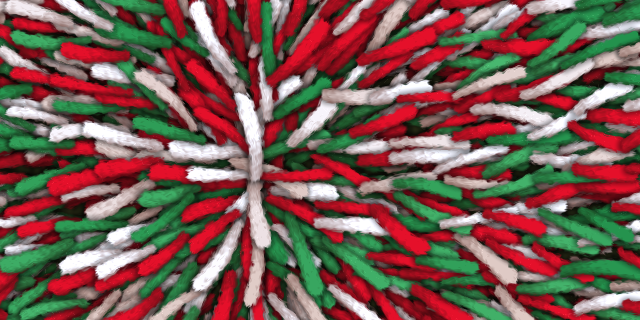
Give the GLSL for this texture, as a Shadertoy shader.

```glsl
#define LAYERS 7
#define CELL 0.135
#define HALF_LENGTH 0.118
#define RADIUS 0.025
#define FUZZ 0.011
#define BEND 2.2
#define CENTRE vec2(0.86, 0.53)
#define SPREAD vec2(1.5, 1.0)
#define SHADOW 0.5
#define GAP_COLOUR vec3(0.13, 0.14, 0.07)

vec4 hash4(vec2 p) {
    vec4 q = fract(p.xyxy * vec4(0.1031, 0.1030, 0.0973, 0.1099));
    q += dot(q, q.wzxy + 33.33);
    return fract((q.xxyz + q.yzzw) * q.zywx);
}

float noise(vec2 p) {
    vec2 i = floor(p), f = fract(p);
    f = f * f * (3.0 - 2.0 * f);
    float low = mix(hash4(i).x, hash4(i + vec2(1, 0)).x, f.x);
    float high = mix(hash4(i + vec2(0, 1)).x, hash4(i + vec2(1, 1)).x, f.x);
    return mix(low, high, f.y);
}

// Each yarn runs from a shaded tone to a lit tone
vec3 yarnColour(float pick, float tint, float light) {
    vec3 shade = vec3(0.31, 0.05, 0.06), lit = vec3(0.82, 0.06, 0.15);
    if (pick < 0.33) {
        shade = vec3(0.09, 0.18, 0.07);
        lit = mix(vec3(0.13, 0.52, 0.27), vec3(0.27, 0.66, 0.40), tint);
    } else if (pick < 0.67) {
        shade = vec3(0.46, 0.31, 0.28);
        lit = mix(vec3(0.82, 0.73, 0.71), vec3(0.94, 0.93, 0.97), smoothstep(0.1, 0.5, tint));
    }
    return mix(shade, lit, clamp(light, 0.0, 1.15));
}

// Lays one strand, pointing away from the centre, over the colour below
void layStrand(inout vec3 colour, vec2 p, vec2 cell, float depth, float seed) {
    vec4 shape = hash4(cell + seed);
    vec4 look = hash4(cell + seed + 71.7);
    vec2 root = (cell + 0.25 + 0.5 * shape.xy) * CELL;
    vec2 away = (root - CENTRE) * SPREAD;
    float angle = atan(away.y, away.x) + (shape.z - 0.5) * 0.85;
    vec2 dir = vec2(cos(angle), sin(angle));
    vec2 d = p - root;
    vec2 q = vec2(dot(d, dir), dot(d, vec2(-dir.y, dir.x)));
    q.y += (look.z - 0.5) * BEND * q.x * q.x;

    float halfLength = HALF_LENGTH * mix(0.65, 1.0, shape.w);
    float along = clamp(q.x / halfLength * 0.5 + 0.5, 0.0, 1.0);
    float radius = RADIUS * mix(0.75, 1.2, look.w) * mix(0.65, 1.0, along);
    float dist = length(vec2(max(abs(q.x) - halfLength, 0.0), q.y)) - radius;
    if (dist > 0.03) return;

    // Soft shadow on the strands below
    colour *= 1.0 - SHADOW * (1.0 - smoothstep(-0.01, 0.024, dist));

    // Woolly edge and twisted fibres
    vec2 grain = q + look.xy * 9.0;
    float tuft = noise(grain * vec2(55.0, 80.0));
    float hair = noise(grain * vec2(90.0, 260.0) + tuft * 2.0);
    dist += FUZZ * (tuft + 0.7 * hair - 0.85);
    float soft = 0.003 + 1.0 / iResolution.y;
    float cover = 1.0 - smoothstep(-soft, soft, dist);

    float across = q.y / radius;
    float twist = sin(q.x * 240.0 + across * 2.5 + tuft * 4.0);
    float light = mix(0.42, 1.18, depth) * mix(0.55, 1.1, smoothstep(0.0, 0.75, along));
    light *= 1.0 - 0.4 * across * across + 0.15 * across * dir.x;
    light *= 0.72 + 0.36 * hair + 0.25 * tuft + 0.07 * twist;
    light *= 0.9 + 0.1 * p.x;
    colour = mix(colour, yarnColour(look.x, look.y, light), cover);
}

// Thin stray hairs along contours of a noise field
float strayHair(vec2 p) {
    float field = noise(p * 19.0) + 0.4 * noise(p * 47.0);
    float line = 1.0 - smoothstep(0.0, 0.022, abs(fract(field * 4.0) - 0.5));
    return line * smoothstep(0.45, 0.8, noise(p * 14.0 + 40.0));
}

void mainImage(out vec4 fragColor, in vec2 fragCoord) {
    vec2 p = fragCoord / iResolution.y;
    vec3 colour = GAP_COLOUR * (0.6 + 0.8 * noise(p * 60.0));

    // Strands from the deepest layer to the nearest
    for (int layer = 0; layer < LAYERS; layer++) {
        float depth = float(layer) / float(LAYERS - 1);
        float seed = 37.0 * float(layer) + 11.0;
        vec2 shift = hash4(vec2(seed, 5.0)).xy * CELL;
        vec2 home = floor((p + shift) / CELL);
        for (int j = -1; j <= 1; j++)
            for (int i = -1; i <= 1; i++) {
                vec2 cell = home + vec2(i, j);
                layStrand(colour, p + shift, cell, depth, seed);
            }
    }

    colour += 0.08 * strayHair(p) * vec3(1.0, 0.9, 0.85);
    fragColor = vec4(clamp(colour, 0.0, 1.0), 1.0);
}
```
